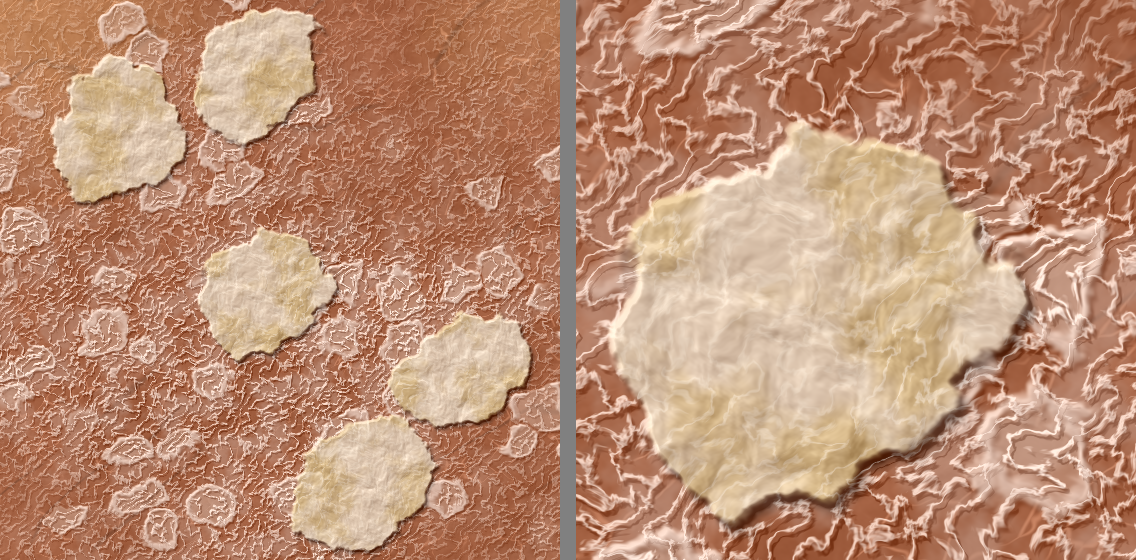
Left, the full canvas; right, a detail of the centre.
A Shadertoy shader for this texture:

```glsl
// Dry, flaking skin: ruddy base with diagonal creases, a web of pale curly
// scale, small rimmed flakes and a few thick cream plaques. Layered sines and
// cellular noise shape the layers; a finite difference of height lights them.

vec2 hash2(vec2 c) {
    vec2 q = vec2(dot(c, vec2(127.1, 311.7)), dot(c, vec2(269.5, 183.3)));
    return fract(sin(q) * 43758.5);
}

// Layered, rotated sines, roughly -1 to 1
float waves(vec2 p) {
    float sum = 0.0, amp = 0.5;
    for (int i = 0; i < 5; i++) {
        p = mat2(0.8, 0.6, -0.6, 0.8) * p * 1.9 + 1.7;
        sum += amp * sin(p.x + 1.4 * sin(p.y));
        amp *= 0.55;
    }
    return sum;
}

// Cellular noise: nearest distance, gap to the second nearest, cell id
vec3 cells(vec2 p) {
    vec2 base = floor(p);
    float near = 9.0, second = 9.0, id = 0.0;
    for (int y = -1; y <= 1; y++)
    for (int x = -1; x <= 1; x++) {
        vec2 c = base + vec2(x, y);
        float d = length(c + 0.1 + 0.8 * hash2(c) - p);
        if (d < near) {
            second = near;
            near = d;
            id = hash2(c + 17.0).x;
        } else second = min(second, d);
    }
    return vec3(near, second - near, id);
}

vec2 alongCrease(vec2 p) { return mat2(0.8, -0.6, 0.6, 0.8) * p; }

// One plaque in the middle, two pairs on opposite sides of a ring
float plaqueDistance(vec2 p) {
    float d = 9.0;
    for (int i = 0; i < 5; i++) {
        float k = float(i);
        float angle = 1.57 + 0.72 * mod(k, 2.0) - 2.65 * floor(k / 2.0);
        vec2 center = vec2(0.46, 0.48);
        if (i < 4) center += 0.385 * vec2(cos(angle), sin(angle));
        vec2 q = alongCrease(p - center) * vec2(0.88, 1.1);
        d = min(d, length(q) - 0.1 - 0.022 * hash2(vec2(k, 3.0)).x);
    }
    return d + 0.027 * waves(p * 10.0) + 0.008 * waves(p * 34.0 + 5.0);
}

// Amount of loose scale, highest below the middle
float scaleDensity(vec2 p) {
    float d = length((p - vec2(0.44, 0.36)) * vec2(0.9, 1.0));
    return smoothstep(0.72, 0.14, d + 0.16 * waves(p * 5.0));
}

// Returns plaque cover, flake fill, pale threads and rims, height
vec4 layers(vec2 p, float density) {
    vec2 w = p + 0.011 * vec2(waves(p * 18.0), waves(p * 18.0 + 40.0));
    float plaque = smoothstep(0.004, -0.004, plaqueDistance(p));

    // Small flakes with raised rims
    vec3 c = cells(alongCrease(w).yx * vec2(12.0, 9.0));
    float edge = c.x - 0.28 - 0.22 * fract(c.z * 7.0) + 0.13 * waves(w * 25.0);
    float present = smoothstep(0.0, 0.1, 0.22 + 0.5 * density - c.z)
                  * smoothstep(0.0, 0.08, c.y);
    float fill = present * smoothstep(0.03, -0.03, edge);
    float rim = present * smoothstep(0.09, 0.0, abs(edge + 0.05));

    // Curly threads of scale, drawn out along the creases
    float curl = waves(alongCrease(w) * vec2(52.0, 78.0));
    float threads = smoothstep(0.3, 0.0, abs(curl)) * (0.22 + 0.6 * density + 0.25 * fill);
    threads = max(threads, rim * 0.75);

    // Plaque crust: overlapping domes with fine roughness
    vec3 crust = cells(w * 24.0);
    float rough = waves(w * 42.0);
    float high = 0.55 + 0.55 * (1.0 - crust.x) + 0.38 * rough;
    float low = 0.4 * threads + 0.15 * fill + 0.08 * rough;
    return vec4(plaque, fill, threads, mix(low, high, plaque));
}

void mainImage(out vec4 fragColor, in vec2 fragCoord) {
    vec2 p = fragCoord / iResolution.y;
    vec2 toLight = 0.004 * vec2(-0.6, 0.8);
    float density = scaleDensity(p);
    vec4 here = layers(p, density);
    vec4 lit = layers(p + toLight, density);

    // Skin, more tan toward the upper corners
    float mottle = waves(p * 7.0 + 3.0);
    float tan1 = smoothstep(0.5, 0.05, length(p - vec2(0.0, 1.0)) + 0.08 * mottle);
    float tan2 = smoothstep(0.35, 0.0, length(p - vec2(1.0, 1.0)) + 0.08 * mottle);
    vec3 skin = mix(vec3(0.63, 0.37, 0.25), vec3(0.75, 0.51, 0.34), max(tan1, 0.7 * tan2));
    skin += 0.035 * mottle + 0.025 * waves(p * 50.0);

    // Diagonal creases and a fine web of dry lines
    vec2 along = alongCrease(p);
    float fold = abs(sin(19.0 * along.y + 2.4 * waves(along * vec2(1.5, 4.0))));
    skin *= 1.0 - 0.17 * smoothstep(0.16, 0.0, fold) * smoothstep(-0.3, 0.5, waves(p * 6.0));
    float web = cells(along * vec2(16.0, 34.0) + 0.35 * waves(p * 14.0)).y;
    skin += vec3(0.14, 0.13, 0.12) * smoothstep(0.08, 0.0, web)
          * smoothstep(-0.3, 0.5, waves(p * 20.0 + 8.0));

    // Thin veil, flakes and threads over the skin
    float veil = density * smoothstep(-0.5, 0.6, waves(p * 26.0 + 2.0));
    vec3 color = mix(skin, vec3(0.76, 0.60, 0.53), 0.6 * veil);
    color = mix(color, vec3(0.79, 0.64, 0.56), 0.55 * here.y);
    color = mix(color, vec3(0.92, 0.82, 0.77), 0.85 * here.z);

    // Plaques, yellower in patches, with a shadow on the far side
    color *= 1.0 - 0.3 * smoothstep(0.008, -0.006, plaqueDistance(p + 2.0 * toLight));
    float yellow = smoothstep(-0.4, 0.7, waves(p * 15.0 + 6.0));
    vec3 cream = mix(vec3(0.88, 0.79, 0.70), vec3(0.81, 0.69, 0.50), yellow);
    cream = mix(cream, vec3(0.94, 0.87, 0.79), 0.6 * here.z);
    color = mix(color, cream, here.x * 0.95);

    float relief = clamp(here.w - lit.w, -0.35, 0.35);
    color += relief * vec3(0.42, 0.45, 0.45);
    fragColor = vec4(clamp(color, 0.0, 1.0), 1.0);
}
```
